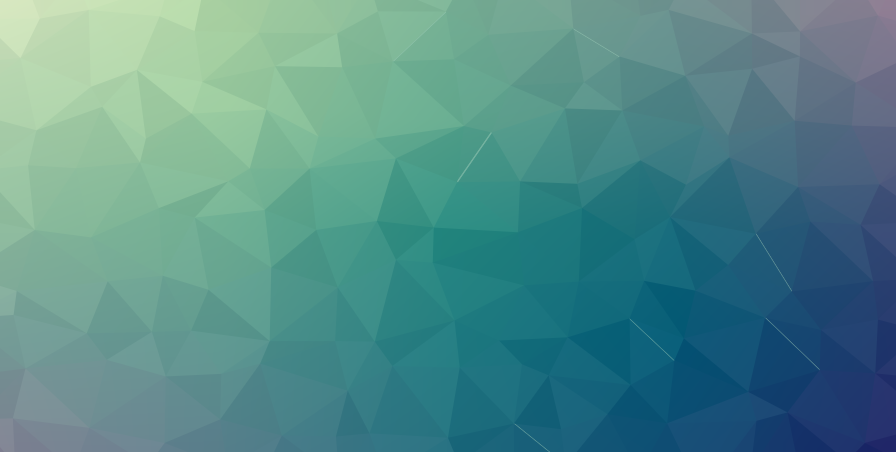
This background is drawn by a WebGL 2 fragment shader. Its source:

```glsl
#version 300 es
precision highp float;
// Low-poly backdrop: a jittered grid is split into triangles, and each one
// takes its tint from a smooth two-way gradient running from pale green
// through teal to deep blue. A few triangles carry a thin pale seam.

uniform vec2 u_resolution;
out vec4 fragColor;

// Lengths are in canvas heights.
const vec2 CELL = vec2(0.132, 0.112);
const float JITTER = 0.66;        // vertex displacement, in cells
const float FLATNESS = 0.6;       // 0 = smooth gradient, 1 = flat facets
const float SHADE = 0.052;        // brightness spread between facets
const float SEAM_WIDTH = 0.0016;
const float SEAM_CHANCE = 0.05;
const float SEAM_START = 0.47;    // seams appear right of this fraction
const vec3 SEAM_COLOR = vec3(0.62, 0.80, 0.72);

// Gradient stops from left to right, for five heights.
const vec3 TOP[5] = vec3[5](vec3(0.84, 0.90, 0.75), vec3(0.69, 0.84, 0.65),
    vec3(0.48, 0.70, 0.59), vec3(0.43, 0.57, 0.56), vec3(0.54, 0.47, 0.56));
const vec3 UPPER[5] = vec3[5](vec3(0.68, 0.82, 0.67), vec3(0.60, 0.79, 0.62),
    vec3(0.37, 0.65, 0.55), vec3(0.31, 0.52, 0.53), vec3(0.38, 0.40, 0.51));
const vec3 MIDDLE[5] = vec3[5](vec3(0.56, 0.74, 0.62), vec3(0.43, 0.68, 0.57),
    vec3(0.15, 0.54, 0.50), vec3(0.09, 0.42, 0.48), vec3(0.22, 0.29, 0.46));
const vec3 LOWER[5] = vec3[5](vec3(0.47, 0.62, 0.60), vec3(0.36, 0.59, 0.56),
    vec3(0.12, 0.48, 0.50), vec3(0.02, 0.36, 0.47), vec3(0.14, 0.22, 0.43));
const vec3 BOTTOM[5] = vec3[5](vec3(0.50, 0.50, 0.57), vec3(0.35, 0.50, 0.55),
    vec3(0.12, 0.42, 0.49), vec3(0.07, 0.31, 0.46), vec3(0.13, 0.15, 0.41));

vec2 hash2(vec2 p) {
    vec3 h = fract(p.xyx * vec3(0.1031, 0.1030, 0.0973));
    h += dot(h, h.yzx + 33.33);
    return fract((h.xx + h.yz) * h.zy);
}

vec3 along(vec3 stops[5], float t) {
    t = clamp(t, 0.0, 1.0) * 4.0;
    int i = min(int(t), 3);
    return mix(stops[i], stops[i + 1], t - float(i));
}

vec3 gradient(vec2 uv) {
    vec3 column[5] = vec3[5](along(TOP, uv.x), along(UPPER, uv.x),
        along(MIDDLE, uv.x), along(LOWER, uv.x), along(BOTTOM, uv.x));
    return along(column, 1.0 - uv.y);
}

vec2 vertex(vec2 id) {
    return (id + 0.5 + JITTER * (hash2(id + 41.0) - 0.5)) * CELL;
}

// Signed distance to the line a-b, positive on its left.
float leftOf(vec2 p, vec2 a, vec2 b) {
    vec2 e = b - a, r = p - a;
    return (e.x * r.y - e.y * r.x) / length(e);
}

// Tint of a counter-clockwise triangle, weighted by its pixel coverage.
vec4 facet(vec2 p, vec2 a, vec2 b, vec2 c, vec2 seed) {
    float pixel = 1.0 / u_resolution.y;
    vec3 d = vec3(leftOf(p, a, b), leftOf(p, b, c), leftOf(p, c, a));
    vec3 cover = clamp(d / pixel + 0.5, 0.0, 1.0);
    float weight = cover.x * cover.y * cover.z;
    if (weight <= 0.0) return vec4(0.0);

    vec2 toUv = vec2(u_resolution.y / u_resolution.x, 1.0);
    vec2 center = (a + b + c) / 3.0;
    vec2 rnd = hash2(seed);
    vec3 color = gradient(mix(p, center, FLATNESS) * toUv);
    color += SHADE * (rnd.x - 0.5) * vec3(1.1, 1.0, 0.8);

    // Pale seam on the first edge of a few triangles.
    float hasSeam = step(rnd.y, SEAM_CHANCE) * step(SEAM_START, center.x * toUv.x);
    float seam = 1.0 - smoothstep(SEAM_WIDTH - 0.5 * pixel, SEAM_WIDTH + 0.5 * pixel, abs(d.x));
    color = mix(color, SEAM_COLOR, 0.5 * seam * hasSeam);
    return vec4(color, 1.0) * weight;
}

void main() {
    vec2 p = gl_FragCoord.xy / u_resolution.y;
    vec2 home = floor(p / CELL - 0.5);
    vec4 sum = vec4(gradient(gl_FragCoord.xy / u_resolution), 1.0) * 0.001;

    // Split every nearby quad along its shorter diagonal.
    for (int j = -1; j <= 1; j++) {
        for (int i = -1; i <= 1; i++) {
            vec2 id = home + vec2(i, j);
            vec2 a = vertex(id), b = vertex(id + vec2(1, 0));
            vec2 c = vertex(id + vec2(1, 1)), d = vertex(id + vec2(0, 1));
            vec2 seed = id * 2.0 + 97.0;
            if (distance(a, c) < distance(b, d)) {
                sum += facet(p, c, a, b, seed) + facet(p, a, c, d, seed + 1.0);
            } else {
                sum += facet(p, d, b, c, seed) + facet(p, b, d, a, seed + 1.0);
            }
        }
    }
    fragColor = vec4(sum.rgb / sum.a, 1.0);
}
```
